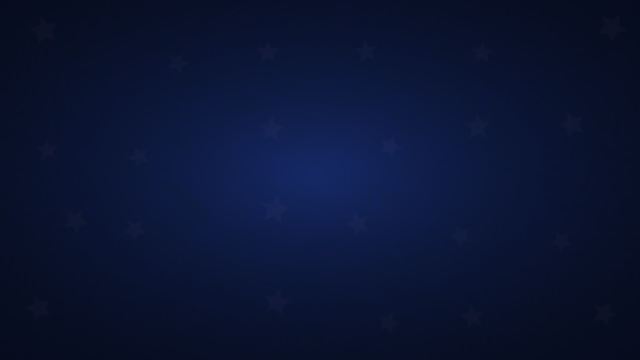
This background is drawn by a Shadertoy shader. Its source:

```glsl
// A dark blue night backdrop: a soft oval glow in the middle, faint engraved
// swirls made as contour lines of smoothed cellular noise, and dim stars
// scattered over a jittered grid.

// Zero at the origin, so the swirl of cell (0, 0) stays centred on the glow.
vec2 hash2(vec2 cell) {
    return fract(sin(vec2(dot(cell, vec2(127.1, 311.7)),
                          dot(cell, vec2(269.5, 183.3)))) * 437.58);
}

// Smooth distance to the nearest swirl centre, in cell units.
float swirlField(vec2 p) {
    vec2 base = floor(p);
    float sum = 0.0;
    for (int y = -2; y <= 2; y++)
    for (int x = -2; x <= 2; x++) {
        vec2 cell = base + vec2(x, y);
        vec2 jitter = hash2(cell);
        float d = length(p - cell - 0.7 * jitter) + 0.4 * jitter.x;
        sum += exp(-8.0 * d);
    }
    return -log(sum) / 8.0;
}

// Signed distance to a five-pointed star, folded into half of one arm.
float starDistance(vec2 p, float radius) {
    float sector = 1.256637;
    float a = abs(mod(atan(p.x, p.y) + 0.5 * sector, sector) - 0.5 * sector);
    vec2 folded = length(p) * vec2(cos(a), sin(a));
    return dot(folded - vec2(radius, 0.0), vec2(0.443, 0.896));
}

void mainImage(out vec4 fragColor, in vec2 fragCoord) {
    vec2 uv = fragCoord / iResolution.xy;
    float pixel = 1.0 / iResolution.y;
    float aspect = iResolution.x / iResolution.y;
    vec2 fromGlow = uv - vec2(0.493, 0.518);

    // Oval glow fading towards the corners
    float r = 2.0 * length(fromGlow);
    float glow = 0.06 + 0.375 * exp(-1.35 * sqrt(r * r + 0.01));
    vec3 color = glow * vec3(0.21, 0.40, 1.0);

    // Engraved swirls, bent by layered sines away from the middle
    vec2 p = fromGlow * vec2(aspect, 1.0) / 0.29;
    float bend = smoothstep(0.2, 1.2, length(p));
    vec2 warp = 0.18 * sin(p.yx * 2.3 + vec2(0.4, 1.7))
              + 0.06 * sin(p.yx * 5.1 + vec2(2.0, 0.6));
    float field = swirlField(p + bend * warp);
    float line = 0.5 + 0.5 * sin(field * 72.0);
    float wear = 0.7 + 0.3 * sin(p.x * 7.0 + 3.0 * sin(p.y * 5.0));
    color *= mix(vec3(1.02, 0.99, 1.02), vec3(0.94, 1.02, 0.955), line * wear);

    // One star in most cells of a six by four grid
    vec2 grid = uv * vec2(6.0, 4.0);
    vec2 cell = floor(grid);
    vec2 seed = hash2(cell + 3.0);
    vec2 cellSize = vec2(aspect / 6.0, 0.25);
    vec2 q = (fract(grid) - 0.25 - 0.5 * seed) * cellSize;
    float tilt = 1.2 * (seed.x - 0.5);
    q = mat2(cos(tilt), sin(tilt), -sin(tilt), cos(tilt)) * q;
    float star = starDistance(q, mix(0.026, 0.041, seed.y * seed.y));
    float shown = step(0.08, hash2(cell + 9.0).x);
    float cover = shown * (1.0 - smoothstep(-pixel, pixel + 0.003, star));
    color += vec3(0.024, 0.016, 0.018) * cover;

    fragColor = vec4(color, 1.0);
}
```
